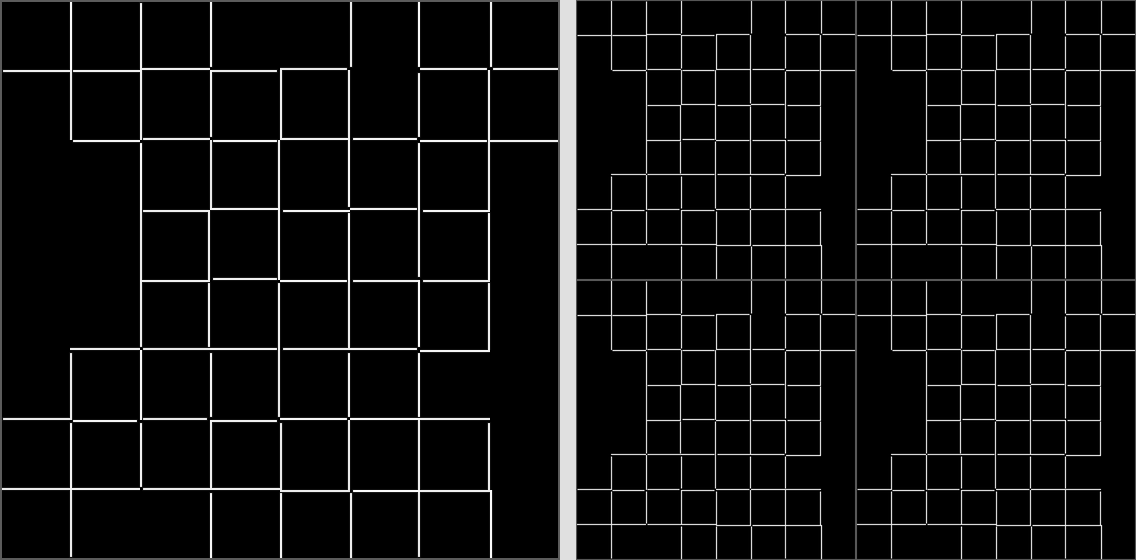
Left: one tile. Right: repeated 2 by 2.
Give the GLSL for this pattern, as a three.js fragment shader.

```glsl
varying vec2 vUv;

// Lengths are in cells unless noted
const float CELLS = 8.0;
const float LINE_HALF = 0.0156;
const float LINE_SHIFT = 0.0156;
const float BORDER_HALF = 0.027;
const float SOFTNESS = 0.006;
const float END_GAP = 0.046;
const float START_GAP_CHANCE = 0.5;
const float STOP_GAP_CHANCE = 0.35;
const float HALO_WIDTH = 0.024;
const float HALO_LEVEL = 0.07;
const float LINE_DIM = 0.91;
const float LINE_BRIGHT = 0.98;
const float BORDER_TONE = 0.36;
const vec3 BACKGROUND = vec3(0.0);
const float TAU = 6.2831853;

float hash(vec2 p) {
  vec3 q = fract(p.xyx * vec3(0.1031, 0.1030, 0.0973));
  q += dot(q, q.yzx + 33.33);
  return fract((q.x + q.y) * q.z);
}

float coverage(float d) {
  return 1.0 - smoothstep(-SOFTNESS, SOFTNESS, d);
}

// Slanted empty patch that straddles the left and right edges
bool inClearing(vec2 mid) {
  float x = mod(mid.x + 0.5 * CELLS, CELLS) - 0.5 * CELLS;
  float middle = 4.3 - 0.8 * x;
  float reach = min(2.3 - 0.35 * x - 0.36 * x * x, 5.0 * (x + 1.1));
  return abs(mid.y - middle) < reach;
}

// Lone missing edges, stepped in half cells across the top and bottom
bool isStray(vec2 mid) {
  for (int i = 0; i < 3; i++) {
    vec2 spot = floor(vec2(4.5, -0.5) + float(i) * vec2(3.5, 1.5));
    spot.y = mod(spot.y, 2.0 * CELLS);
    if (distance(2.0 * mid, spot) < 0.5) return true;
  }
  return false;
}

// Brightness of the nearest cell edge in one direction
float edgeTone(vec2 p, bool vertical) {
  vec2 q = vertical ? p : p.yx;
  float line = floor(q.x + 0.5);
  float cell = floor(q.y);
  if (mod(line, CELLS) < 0.5) return 0.0;

  vec2 mid = vec2(line, cell + 0.5);
  if (!vertical) mid = mid.yx;
  if (inClearing(mid) || isStray(mid)) return 0.0;

  // Each edge sits on one side of its grid line
  vec2 seed = 2.0 * mid;
  float lean = vertical
    ? sin(TAU * mid.x / CELLS) + 0.8 * cos(TAU * mid.y / CELLS)
    : hash(seed + 17.0) - 0.5;
  float shift = lean > 0.0 ? LINE_SHIFT : -LINE_SHIFT;

  // Some ends stop short of the corner
  float start = END_GAP * step(hash(seed + 41.0), START_GAP_CHANCE);
  float stop = 1.0 - END_GAP * step(hash(seed + 73.0), STOP_GAP_CHANCE);
  float along = q.y - cell;
  float across = abs(q.x - line - shift) - LINE_HALF;
  float d = max(across, max(start - along, along - stop));

  float halo = HALO_LEVEL * (1.0 - smoothstep(0.0, HALO_WIDTH, d));
  return mix(halo, mix(LINE_DIM, LINE_BRIGHT, hash(seed + 97.0)), coverage(d));
}

void main() {
  vec2 p = vec2(vUv.x, 1.0 - vUv.y) * CELLS;
  float tone = max(edgeTone(p, true), edgeTone(p, false));

  // Grey frame shared by opposite sides
  vec2 toSide = min(p, CELLS - p);
  float border = coverage(min(toSide.x, toSide.y) - BORDER_HALF);
  tone = mix(tone, BORDER_TONE, border);

  gl_FragColor = vec4(mix(BACKGROUND, vec3(1.0), tone), 1.0);
}
```
